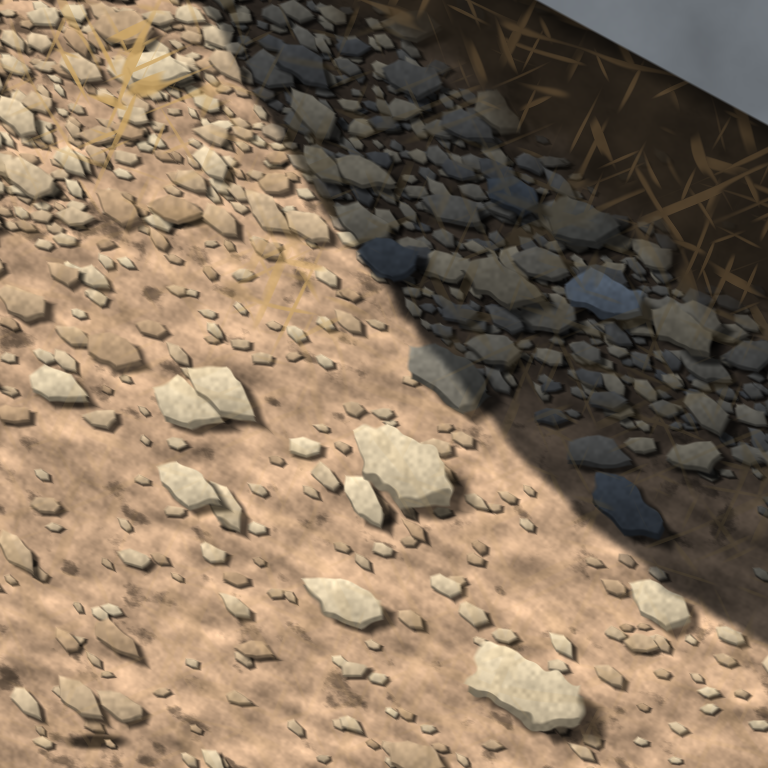
This texture is drawn by a WebGL 2 fragment shader. Its source:

```glsl
#version 300 es
precision highp float;
// A rocky slope split by a curved shadow edge: sunlit sand, rubble, dry grass, a wall.
// Stones are irregular polygons with a side face and drop shadow, scattered on
// jittered grids under larger slabs; noise gives the soil and straw.
uniform vec2 u_resolution;
out vec4 fragColor;
const vec3 SAND = vec3(.75, .62, .5), PALE = vec3(.87, .8, .67), BUFF = vec3(.73, .61, .48);
const vec3 GREY = vec3(.56, .54, .49), SLATE = vec3(.4, .43, .46), STRAW = vec3(.8, .65, .4);

float hash(vec2 p) { return fract(sin(dot(p, vec2(127.1, 311.7))) * 43758.5); }
float noise(vec2 p) {
  vec2 i = floor(p), f = fract(p);
  f = f * f * (3.0 - 2.0 * f);
  return mix(mix(hash(i), hash(i + vec2(1, 0)), f.x),
             mix(hash(i + vec2(0, 1)), hash(i + 1.0), f.x), f.y);
}
float fbm(vec2 p) {
  float sum = 0.0;
  for (float amp = 0.5; amp > 0.02; amp *= 0.5) {
    sum += amp * noise(p);
    p = mat2(1.6, 1.2, -1.2, 1.6) * p + 7.3;
  }
  return sum;
}
vec2 turn(vec2 p, float a) { return mat2(cos(a), -sin(a), sin(a), cos(a)) * p; }
float blob(vec2 p, vec2 c, float r) { return exp(-dot(p - c, p - c) / (r * r)); }

// Signed heights above the shadow edge and above the foot of the grass
float shadowSide(vec2 p) {
  float x = p.x - 0.54, slope = 1.708 * x - 1.297;
  return (p.y - 0.57 - x * (0.854 * x - 1.297)) / sqrt(1.0 + slope * slope);
}
float grassSide(vec2 p) { return p.y - 0.99 + 0.8 * (p.x - 0.46); }

// How thickly rubble covers the slope
float rubble(vec2 p) {
  float heap = 0.85 * smoothstep(0.55, 0.76, p.y - 0.15 * p.x);
  float depth = 0.45 * p.x - 0.6 - grassSide(p);
  float band = (1.0 - smoothstep(-0.04, 0.1, depth)) * (1.0 - smoothstep(-0.03, 0.06, grassSide(p)));
  return mix(max(heap, 0.17), max(band * 0.95, 0.08), smoothstep(-0.03, 0.02, shadowSide(p)));
}

// Distance to an irregular six-sided stone
float polygon(vec2 p, vec2 size, float angle, float seed) {
  vec2 s = turn(p, angle) / size;
  float d = -1.0;
  for (float k = 0.0; k < 6.0; k++) {
    float a = 1.047 * k + 0.75 * hash(vec2(seed, k));
    d = max(d, dot(s, vec2(cos(a), sin(a))) - 0.74 - 0.22 * hash(vec2(k, seed + 3.0)));
  }
  return d * size.y;
}

// One stone (x, y, half width, angle): drop shadow, lower side, lit top
void stone(inout vec3 col, vec2 p, vec4 place, vec3 tint) {
  vec2 q = p - place.xy, size = place.z * vec2(1, 0.5);
  if (dot(q, q) > 5.0 * place.z * place.z) return;
  float t = size.y, seed = floor(dot(place.xy, vec2(517, 391))), aa = 1.2 / u_resolution.y;
  q += (vec2(noise(p * 55.0), noise(p * 55.0 + 19.0)) - 0.5) * t * 0.3;
  float dropDist = polygon(q - vec2(0.55, -0.6) * t, size, place.w, seed);
  float sideDist = polygon(q - vec2(0.08, -0.3) * t, size, place.w, seed);
  float topDist = polygon(q, size, place.w, seed);
  vec3 face = tint * (0.8 + 0.2 * fbm(p * 38.0 + seed) + 0.16 * noise(p * 170.0));
  col *= mix(0.36, 1.0, smoothstep(-0.1 * t, 0.18 * t + aa, dropDist));
  col = mix(face * 0.56, col, smoothstep(-aa, aa, sideDist));
  col = mix(face * (1.0 + 0.12 * q.y / t), col, smoothstep(-aa, aa, topDist));
}

// Jittered grid of stones, kept where rubble is thick enough
void scatter(inout vec3 col, vec2 p, float cells, float amount) {
  for (int n = 0; n < 9; n++) {
    vec2 id = floor(p * cells) + vec2(n % 3 - 1, 1 - n / 3), key = id + cells * 3.0;
    vec2 c = (id + 0.25 + 0.5 * vec2(hash(key), hash(key + 41.0))) / cells;
    if (hash(key + 83.0) > rubble(c) * amount) continue;
    float pick = hash(key + 29.0), dim = 0.8 * smoothstep(-0.02, 0.03, shadowSide(c));
    vec3 tint = mix(mix(BUFF, SLATE, dim), PALE, pick);
    float width = (0.36 + 0.28 * hash(key + 11.0)) / cells;
    stone(col, p, vec4(c, width, 0.9 * hash(key + 57.0) - 0.85), tint);
  }
}

// Thin crossing strands from stretched noise
float strands(vec2 p) {
  float s = 0.0;
  for (float k = 0.0; k < 4.0; k++) {
    vec2 q = turn(p + 0.02 * noise(p * 9.0), k * 0.75 - 1.1) * vec2(13, 120) + k * 17.0;
    s = max(s, smoothstep(0.74, 0.92, noise(q)));
  }
  return s;
}

void main() {
  vec2 p = gl_FragCoord.xy / u_resolution, q = turn(p, -0.5) * vec2(14, 24);
  float shadow = smoothstep(-0.009, 0.009, shadowSide(p) + 0.018 * (fbm(p * 22.0) - 0.5));
  // Soil with relief lit from the upper left, and a hollow
  float relief = fbm(q) - fbm(q + vec2(-0.2, 0.3));
  vec3 col = SAND * (0.84 + 0.24 * fbm(p * 6.0) + 1.1 * relief + 0.12 * noise(p * 190.0));
  col *= 1.0 - 0.4 * smoothstep(0.62, 0.8, fbm(q * 1.7 + 31.0));
  col *= 1.0 - shadow * (0.2 + 0.35 * rubble(p));
  col *= 1.0 - 0.7 * smoothstep(0.4, 0.9, blob(p * vec2(1, 4), vec2(0.124, 0.136), 0.055));
  // Rubble, fine to coarse
  scatter(col, p, 46.0, 0.75);
  scatter(col, p, 27.0, 0.85);
  scatter(col, p, 16.0, 0.6);
  // Slabs in the shade
  stone(col, p, vec4(.753, .714, .054, -.25), GREY);
  stone(col, p, vec4(.667, .749, .044, -.35), SLATE);
  stone(col, p, vec4(.505, .665, .043, -.3), SLATE);
  stone(col, p, vec4(.652, .634, .053, -.35), PALE * .85);
  stone(col, p, vec4(.785, .618, .057, -.3), SLATE * 1.6);
  stone(col, p, vec4(.886, .574, .05, -.45), PALE * .9);
  stone(col, p, vec4(.815, .342, .058, -.7), SLATE);
  // Slabs in the sun
  stone(col, p, vec4(.198, .913, .042, -.1), PALE);
  stone(col, p, vec4(.07, .501, .038, -.3), PALE);
  stone(col, p, vec4(.243, .477, .052, -.35), PALE);
  stone(col, p, vec4(.288, .494, .051, -.6), PALE);
  stone(col, p, vec4(.24, .371, .047, -.45), PALE);
  stone(col, p, vec4(.472, .352, .041, -1.), PALE);
  stone(col, p, vec4(.52, .4, .08, -.62), PALE);
  stone(col, p, vec4(.582, .515, .063, -.4), GREY * .9);
  stone(col, p, vec4(.452, .219, .05, -.35), PALE);
  stone(col, p, vec4(.86, .215, .048, -.5), PALE);
  stone(col, p, vec4(.683, .108, .083, -.5), PALE);
  // Straw, shade and the dark grass bank
  float fibre = strands(p), grass = smoothstep(-0.04, 0.06, grassSide(p) + 0.12 * (fbm(p * 14.0) - 0.5));
  float tuft = blob(p, vec2(.16, .9), .11) + 0.7 * blob(p, vec2(.38, .62), .06);
  col = mix(col, STRAW, fibre * min(0.85, tuft + 0.1 + 0.2 * shadow));
  col *= mix(vec3(1), vec3(.44, .46, .49), shadow);
  vec3 bank = vec3(.14, .115, .085) * (0.55 + 0.8 * fbm(p * 18.0)) + vec3(.15, .115, .07) * fibre;
  col = mix(col, bank, grass * 0.88);
  // Pale wall in the corner
  float wall = p.y - 1.0 + 0.54 * (p.x - 0.697);
  col *= 1.0 - 0.45 * smoothstep(-0.035, 0.0, wall);
  col = mix(col, vec3(.42, .44, .46) * (0.86 + 0.28 * fbm(p * 11.0)), smoothstep(-0.002, 0.003, wall));
  fragColor = vec4(clamp(col, 0.0, 1.0), 1);
}
```
